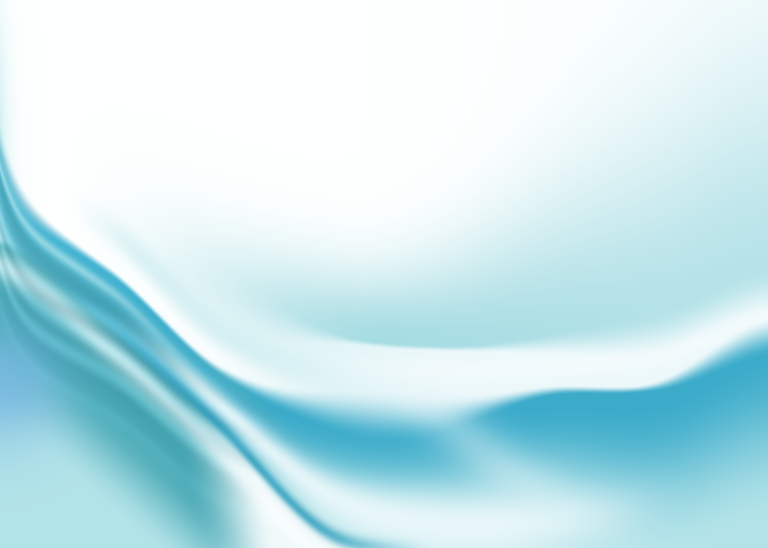
This background is drawn by a Shadertoy shader. Its source:

```glsl
const vec3 WHITE = vec3(0.995, 1.0, 1.0);
const vec3 MIST = vec3(0.92, 0.97, 0.98);
const vec3 PALE = vec3(0.70, 0.89, 0.91);
const vec3 AQUA = vec3(0.64, 0.86, 0.885);
const vec3 TEAL = vec3(0.30, 0.67, 0.72);
const vec3 DEEP = vec3(0.23, 0.67, 0.79);
const vec3 SKY = vec3(0.45, 0.71, 0.88);

float hash(float n) {
    n = fract(n * 0.1031);
    n *= n + 33.33;
    return fract(n * (n + n));
}

float noise(float x) {
    float cell = floor(x);
    return mix(hash(cell), hash(cell + 1.0), smoothstep(0.0, 1.0, x - cell));
}

float bell(float x, float width) {
    x /= width;
    return exp(-x * x);
}

// Height at x of a smooth curve through eight evenly spaced knots
float spline(float x, vec4 a, vec4 b) {
    float k[8] = float[8](a.x, a.y, a.z, a.w, b.x, b.y, b.z, b.w);
    float s = clamp(x, 0.0, 0.9999) * 7.0;
    int i = int(s);
    float t = fract(s);
    float p0 = k[max(i - 1, 0)], p1 = k[i], p2 = k[i + 1], p3 = k[min(i + 2, 7)];
    return p1 + 0.5 * t * (p2 - p0 + t * (2.0 * p0 - 5.0 * p1 + 4.0 * p2 - p3
        + t * (3.0 * (p1 - p2) + p3 - p0)));
}

// Bright sky with a veil resting on a curved edge
vec3 backdrop(vec2 p, float crest) {
    float edge = spline(p.x, vec4(0.72, 0.57, 0.455, 0.385), vec4(0.364, 0.372, 0.392, 0.467));
    float d = p.y - edge;
    float reach = mix(0.13, 0.40, smoothstep(0.45, 1.0, p.x));
    float soft = 0.006 + 0.04 * smoothstep(0.58, 0.9, p.x) + 0.07 * smoothstep(0.48, 0.25, p.x);
    float veil = bell(max(d, 0.0), reach) * smoothstep(0.08, 0.52, p.x);
    vec3 col = mix(WHITE, AQUA, veil);
    col = mix(col, MIST, 0.25 * smoothstep(0.4, 1.0, p.x));
    col = mix(col, PALE, 0.6 * exp(-p.x / 0.012) * smoothstep(1.15, 0.7, p.y));

    // Milky ribbon under the veil
    vec3 ribbon = mix(MIST, WHITE, 0.4 * bell(d + 0.04, 0.03));
    ribbon = mix(ribbon, PALE, 0.25 * bell(p.x - 0.37, 0.14));
    col = mix(col, ribbon, smoothstep(soft, -soft, d) * smoothstep(0.1, 0.3, p.x));

    // Faint folds and a highlight riding on the crest
    float rise = p.y - crest;
    float left = smoothstep(0.08, 0.18, p.x) * smoothstep(0.48, 0.25, p.x);
    col = mix(col, PALE, 0.35 * left * bell(rise - 0.075, 0.03));
    return mix(col, WHITE, 0.85 * left * bell(rise - 0.02, 0.025));
}

// Deep water fading downwards, with a bright stream through it
vec3 waveBody(vec2 p, float depth) {
    float reach = mix(0.20, 0.34, smoothstep(0.55, 1.0, p.x));
    vec3 col = mix(DEEP, PALE, smoothstep(0.02, reach, depth));
    col = mix(col, MIST, 0.6 * bell(p.x - 0.55, 0.2) * smoothstep(0.08, 0.28, depth));

    // Slanting beam of light
    float beam = p.x - 0.56 - (0.27 - p.y) * 0.85;
    col = mix(col, MIST, 0.4 * bell(beam + 0.01, 0.055) * smoothstep(0.04, 0.15, p.y));

    float stream = spline(p.x, vec4(0.60, 0.44, 0.262, 0.097), vec4(0.042, 0.048, 0.085, 0.13));
    float d = p.y - stream;
    float width = mix(0.022, 0.05, smoothstep(0.2, 0.55, p.x));
    float glow = smoothstep(0.14, 0.27, p.x) * smoothstep(0.92, 0.62, p.x);
    col = mix(col, TEAL, 0.4 * bell(d - 0.055, 0.018) * bell(p.x - 0.3, 0.08));
    col = mix(col, MIST, 0.92 * glow * bell(d, width));

    // Silky stripes near the left shore
    float shore = smoothstep(0.33, 0.1, p.x);
    col = mix(col, TEAL * 0.9, 0.5 * shore * bell(depth - 0.065, 0.02));
    return mix(col, PALE, 0.65 * shore * bell(depth - 0.035, 0.012));
}

// Folded teal slope in the lower left
vec3 lowerSlope(vec2 p, float depth) {
    vec3 col = mix(TEAL, PALE, smoothstep(0.14, 0.34, depth));
    col = mix(col, MIST, 0.65 * bell(depth - 0.045, 0.028));
    col = mix(col, TEAL, 0.6 * bell(depth - 0.14, 0.055));
    col = mix(col, SKY, 0.8 * bell(length((p - vec2(0.0, 0.30)) * vec2(1.4, 1.0)), 0.11));
    return mix(col, WHITE, 0.92 * smoothstep(0.25, 0.355, p.x + 0.12 * (p.y - 0.05)));
}

void mainImage(out vec4 fragColor, in vec2 fragCoord) {
    vec2 p = fragCoord / iResolution.xy;
    float crest = spline(p.x, vec4(0.61, 0.505, 0.325, 0.252), vec4(0.243, 0.286, 0.296, 0.386));
    crest += 0.12 * exp(-p.x * 40.0);
    float keel = spline(p.x, vec4(0.56, 0.405, 0.219, 0.022), vec4(-0.012, -0.06, -0.1, -0.1));
    float depth = crest - p.y;
    float below = keel - p.y;

    vec3 water = waveBody(p, depth);
    water = mix(water, lowerSlope(p, below), smoothstep(-0.008, 0.012, below));
    float rim = smoothstep(0.05, 0.25, p.x) * smoothstep(0.58, 0.4, p.x);
    water = mix(water, DEEP * 0.95, 0.85 * rim * bell(below + 0.005, 0.014));

    // Fine streaks following the flow
    float streak = noise(depth * 42.0 + p.x * 7.0) - 0.5;
    water += 0.12 * streak * smoothstep(0.4, 0.15, p.x) * smoothstep(0.4, 0.15, depth);

    float soft = 0.007 + 0.045 * bell(p.x - 0.5, 0.13) + 0.03 * smoothstep(0.82, 1.0, p.x)
        + 0.05 * exp(-p.x * 25.0);
    vec3 col = mix(backdrop(p, crest), water, smoothstep(-soft, soft, depth));
    fragColor = vec4(clamp(col, 0.0, 1.0), 1.0);
}
```
